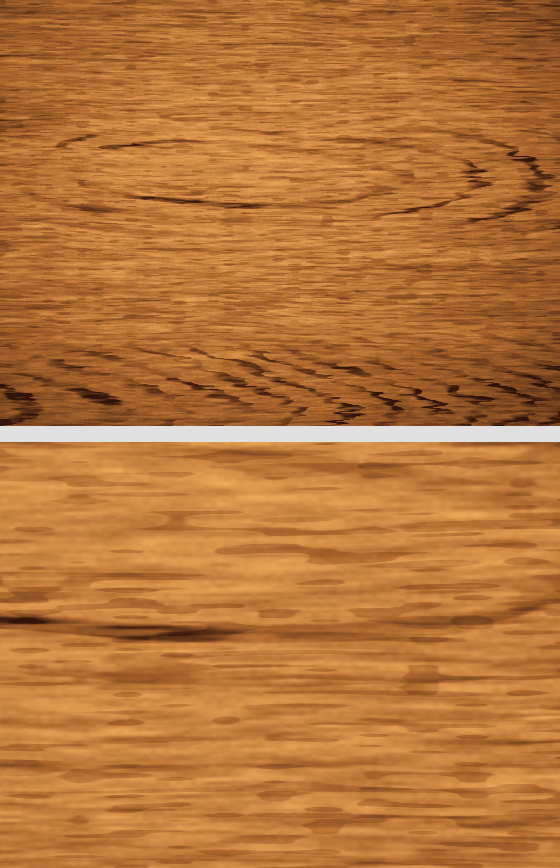
Top: the whole. Bottom: its middle third, enlarged.
A WebGL 2 fragment shader for this texture:

```glsl
#version 300 es
precision highp float;

uniform vec2 u_resolution;
out vec4 fragColor;

#define BASE_TONE 0.825
#define VIGNETTE 0.62
#define STREAK_CONTRAST 0.145
#define PORE_DEPTH 0.115
#define LINE_DEPTH 0.075
#define RING_DEPTH 0.29
#define RING_JAG 0.055
#define OVAL_CENTRE vec2(0.54, 0.575)
#define OVAL_SPACING 0.037
#define ARCH_AXIS 0.045
#define ARCH_RATE vec2(8.0, 24.0)

float hash(vec2 p) {
    vec3 q = fract(p.xyx * vec3(0.1031, 0.1030, 0.0973));
    q += dot(q, q.yzx + 33.33);
    return fract((q.x + q.y) * q.z);
}

float noise(vec2 p) {
    vec2 cell = floor(p);
    vec2 f = fract(p);
    f = f * f * (3.0 - 2.0 * f);
    float low = mix(hash(cell), hash(cell + vec2(1.0, 0.0)), f.x);
    float high = mix(hash(cell + vec2(0.0, 1.0)), hash(cell + vec2(1.0, 1.0)), f.x);
    return mix(low, high, f.y);
}

// Signed noise, centred on zero
float wobble(vec2 p) {
    return noise(p) - 0.5;
}

// One dark late-wood band per unit of growth
float ringBand(float growth, float width) {
    float f = fract(growth);
    return smoothstep(1.0 - width, 1.0 - 0.55 * width, f) * (1.0 - smoothstep(0.93, 1.0, f));
}

// Long closed figures in the middle of the board
float ovalGrowth(vec2 p) {
    vec2 d = (p - OVAL_CENTRE) * vec2(0.2, 1.0);
    d.y += 0.035 * wobble(p * vec2(2.3, 3.0) + 7.0);
    return length(d) / OVAL_SPACING + 1.0 * wobble(p * vec2(3.0, 8.0) + 21.0);
}

// Nested arches along the lower edge, tips to the right
float archGrowth(vec2 p) {
    float d = p.y - ARCH_AXIS + 0.06 * wobble(vec2(p.x * 2.2, 3.5));
    float rise = sqrt(d * d + 0.0009);
    return dot(ARCH_RATE, vec2(p.x, rise)) + 1.1 * wobble(p * vec2(2.5, 4.0) + 40.0);
}

// Fine fibres in four widths, the thinnest strongest
float fibres(vec2 p) {
    float s = 0.35 * wobble(p * vec2(2.5, 45.0));
    s += 0.55 * wobble(p * vec2(5.0, 95.0) + 13.0);
    s += 0.85 * wobble(p * vec2(11.0, 180.0) + 31.0);
    s += 1.00 * wobble(p * vec2(36.0, 300.0) + 47.0);
    return s;
}

// Crisp dark dashes, short and long, crowded in some strips
float pores(vec2 p) {
    float density = noise(p * vec2(2.5, 24.0) + 63.0);
    float limit = mix(0.80, 0.60, density);
    float shortDash = noise(p * vec2(26.0, 230.0) + 57.0);
    float longDash = noise(p * vec2(9.0, 190.0) + 87.0);
    return smoothstep(limit, limit + 0.10, shortDash)
         + 0.8 * smoothstep(limit + 0.02, limit + 0.12, longDash);
}

// Long hairlines that follow the grain and fade in and out
float hairlines(vec2 p) {
    float layers = p.y * 62.0 + 2.2 * noise(p * vec2(1.6, 16.0) + 140.0);
    layers += 0.25 * wobble(p * vec2(18.0, 120.0) + 150.0);
    float f = fract(layers);
    float line = smoothstep(0.66, 0.80, f) * (1.0 - smoothstep(0.90, 1.0, f));
    return line * smoothstep(0.35, 0.70, noise(p * vec2(4.5, 62.0) + 160.0));
}

vec3 woodColor(float tone) {
    vec3 dark = vec3(0.30, 0.150, 0.068);
    vec3 middle = vec3(0.67, 0.398, 0.176);
    vec3 light = vec3(0.90, 0.625, 0.325);
    vec3 lower = mix(dark, middle, clamp((tone - 0.30) / 0.37, -0.3, 1.0));
    return mix(lower, light, clamp((tone - 0.67) / 0.23, 0.0, 1.2));
}

void main() {
    vec2 uv = gl_FragCoord.xy / u_resolution;
    vec2 p = gl_FragCoord.xy / u_resolution.y;

    // Gentle waviness of the straight grain
    vec2 grain = p;
    grain.y += 0.022 * wobble(p * vec2(2.0, 4.0) + 3.0);
    grain.y += 0.005 * wobble(p * vec2(6.0, 12.0) + 9.0);

    // Bands torn into short steps along the fibres
    vec2 jagged = p;
    jagged.x += RING_JAG * wobble(grain * vec2(14.0, 190.0) + 80.0);
    jagged.x += 0.5 * RING_JAG * wobble(grain * vec2(30.0, 110.0) + 95.0);

    float ovalZone = smoothstep(0.43, 0.50, p.y) * (1.0 - smoothstep(0.67, 0.72, p.y));
    float archZone = 1.0 - smoothstep(0.13, 0.24, p.y);
    float width = mix(0.20, 0.48, noise(p * vec2(4.0, 11.0) + 70.0));
    float oval = ovalGrowth(jagged);
    float rings = step(1.0, oval) * ovalZone * smoothstep(-0.1, 0.3, p.x) * ringBand(oval, width);
    rings += archZone * ringBand(archGrowth(jagged), width + 0.10);
    rings *= mix(0.25, 1.20, smoothstep(0.2, 0.75, noise(grain * vec2(5.0, 30.0) + 110.0)));
    rings *= mix(0.55, 1.20, smoothstep(0.25, 0.60, noise(grain * vec2(22.0, 220.0) + 130.0)));

    // Tone: light falloff, fibres, bands and fine grit
    vec2 offCentre = uv - vec2(0.46, 0.55);
    float tone = BASE_TONE - VIGNETTE * dot(offCentre, offCentre);
    tone += 0.015 * ovalZone;
    tone += STREAK_CONTRAST * fibres(grain) * mix(1.0, 0.8, max(ovalZone, archZone));
    tone += 0.045 * wobble(grain * vec2(1.5, 11.0) + 120.0);
    tone += 0.05 * wobble(p * vec2(190.0, 380.0));
    tone -= PORE_DEPTH * pores(grain) * (1.0 - 0.4 * archZone) + RING_DEPTH * rings;
    tone -= LINE_DEPTH * hairlines(grain) * (1.0 - 0.6 * max(ovalZone, archZone));

    fragColor = vec4(woodColor(tone), 1.0);
}
```
